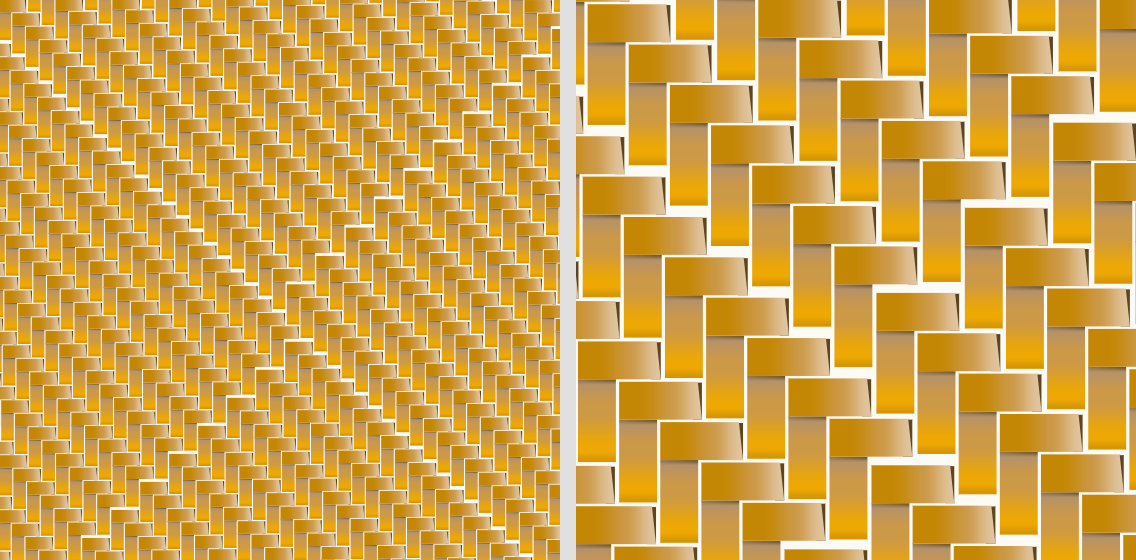
Left, the full canvas; right, a detail of the centre.
This pattern is drawn by a WebGL 2 fragment shader. Its source:

```glsl
#version 300 es
precision highp float;
// Two-by-two twill weave of golden straps on white. Each unit is a wide strap
// with a tall strap hanging under its left half, repeated on a skewed lattice.
// Two slips in the lattice open wider white seams along its diagonals.

uniform vec2 u_resolution;
out vec4 outColor;

// Lengths are in cells, with y running downward from the top of the canvas.
const float CELLS = 41.0;
const vec2 ORIGIN = vec2(13.95, 13.77);
const vec2 STEP_DIAGONAL = vec2(1.004, 0.985);
const vec2 STEP_DOWN = vec2(-0.15, 4.047);
const vec2 WIDE = vec2(2.0, 0.925);
const vec2 TALL = vec2(0.925, 2.02);

const vec3 WHITE = vec3(0.99, 0.98, 0.96);
const vec3 DARK_GOLD = vec3(0.77, 0.53, 0.02);
const vec3 BRIGHT_GOLD = vec3(0.93, 0.66, 0.01);
const vec3 TAN = vec3(0.80, 0.60, 0.28);
const vec3 CREAM = vec3(0.88, 0.77, 0.62);
const vec3 GREY_TAN = vec3(0.70, 0.57, 0.42);
const vec3 SHADOW = vec3(0.36, 0.27, 0.12);

// Antialiased coverage of a box from its near corner to its far corner.
float boxCover(vec2 p, vec2 nearCorner, vec2 farCorner, float edge) {
    vec2 d = max(nearCorner - p, p - farCorner);
    return clamp(0.5 - max(d.x, d.y) / edge, 0.0, 1.0);
}

// Wide strap, fading from gold at the left to cream at the right.
vec3 wideColor(float t) {
    vec3 c = mix(DARK_GOLD, TAN, smoothstep(0.25, 0.68, t));
    return mix(c, CREAM, smoothstep(0.62, 1.0, t));
}

// Tall strap, fading from a shaded top to a bright gold foot.
vec3 tallColor(vec2 t) {
    vec3 c = mix(GREY_TAN, TAN, smoothstep(0.0, 0.32, t.y));
    c = mix(c, BRIGHT_GOLD, smoothstep(0.38, 0.84, t.y));
    c = mix(c, DARK_GOLD, 0.6 * smoothstep(0.86, 1.0, t.y));
    float shade = (1.0 - smoothstep(0.0, 0.07, t.y)) * mix(0.35, 0.8, t.x);
    return mix(c, SHADOW, shade);
}

// Corner of a unit: lattice position plus slips past the two seams.
vec2 unitCorner(vec2 id) {
    float below = step(0.5, id.y);
    float beyond = step(7.0 + 2.0 * below, id.x + 2.0 * id.y);
    vec2 slip = below * vec2(0.03, 0.16) + beyond * vec2(0.02, 0.15);
    vec2 drift = below * (id.y - 1.0) * vec2(0.035, -0.025);
    return ORIGIN + id.x * STEP_DIAGONAL + id.y * STEP_DOWN + slip + drift;
}

// Layers one unit over the colour beneath it.
vec3 drawUnit(vec3 base, vec2 p, float edge) {
    // Tall strap, tucked under the wide one
    vec2 top = vec2(0.0, WIDE.y);
    vec2 t = clamp((p - top) / TALL, 0.0, 1.0);
    vec3 c = mix(base, tallColor(t), boxCover(p, top, top + TALL, edge));

    // Dark wedge at the right end
    float wedge = boxCover(p, vec2(1.80, 0.02), vec2(2.02, WIDE.y), edge);
    c = mix(c, SHADOW, wedge);

    // Wide strap with a slanting right end
    float slant = mix(-0.08, 0.02, clamp(p.y / WIDE.y, 0.0, 1.0));
    float cover = boxCover(p, vec2(0.0), WIDE + vec2(slant, 0.0), edge);
    return mix(c, wideColor(clamp(p.x / WIDE.x, 0.0, 1.0)), cover);
}

void main() {
    vec2 uv = gl_FragCoord.xy / u_resolution.y;
    vec2 p = vec2(uv.x, 1.0 - uv.y) * CELLS;
    float edge = CELLS / u_resolution.y;

    // Nearest lattice index, then every unit that can reach this point
    mat2 lattice = mat2(STEP_DIAGONAL, STEP_DOWN);
    vec2 home = floor(inverse(lattice) * (p - ORIGIN));
    vec3 color = WHITE;
    for (int j = -1; j <= 1; j++) {
        for (int i = -3; i <= 1; i++) {
            vec2 id = home + vec2(float(i), float(j));
            color = drawUnit(color, p - unitCorner(id), edge);
        }
    }
    outColor = vec4(color, 1.0);
}
```
